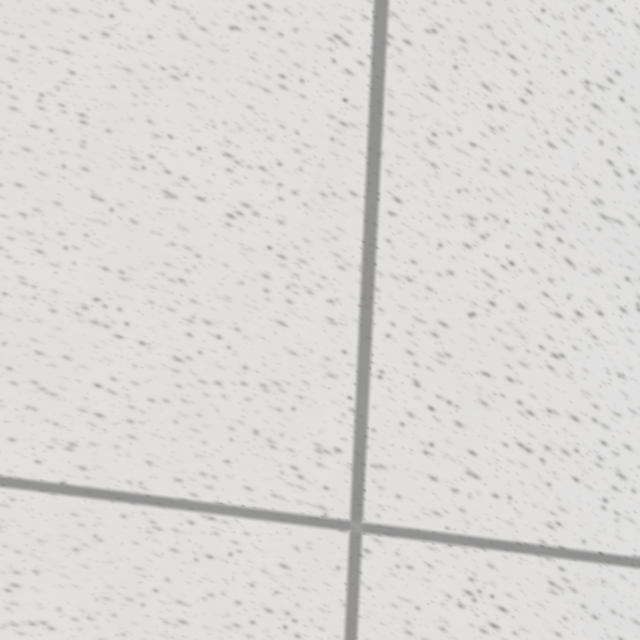
Reproduce this texture procedurally as a WebGL 1 fragment shader.

```glsl
precision highp float;
// Speckled pale ceiling panels divided by soft, slightly tilted grey joints.
uniform vec2 u_resolution;

#define PANEL_PERIOD 1.0
#define JOINT_ORIGIN vec2(0.548, 0.248)
#define JOINT_SLOPE vec2(0.048, -0.128)
#define JOINT_HALF_WIDTH vec2(0.0112, 0.0088)
#define JOINT_BLUR 0.0048
#define SPECK_CELLS 46.0
#define GRAIN_CELLS 82.0
#define SPECK_DEPTH 0.21
#define GRAIN_DEPTH 0.075
#define PANEL_COLOR vec3(0.882, 0.878, 0.873)
#define JOINT_COLOR vec3(0.555, 0.555, 0.553)

vec2 hash2(vec2 p) {
  vec2 q = vec2(dot(p, vec2(127.1, 311.7)), dot(p, vec2(269.5, 183.3)));
  return fract(sin(q) * 43758.55);
}

// Smooth large-scale variation from layered sines, about -1 to 1
float mottle(vec2 p) {
  float a = sin(p.x * 17.0 + 2.3 * sin(p.y * 11.0));
  float b = sin(p.y * 23.0 - p.x * 9.0 + 1.7 * sin(p.x * 19.0));
  float c = sin(p.x * 41.0 + p.y * 37.0 + 2.0 * sin(p.y * 29.0));
  return (a + b + 0.7 * c) / 2.7;
}

// Cellular streaks: one blurred elongated speck per jittered cell
float streaks(vec2 p, float cells, float angle, float seed) {
  vec2 along = vec2(cos(angle), sin(angle));
  vec2 across = vec2(-along.y, along.x);
  vec2 q = p * cells;
  vec2 home = floor(q);
  float total = 0.0;
  for (int j = -1; j <= 1; j++) {
    for (int i = -1; i <= 1; i++) {
      vec2 cell = home + vec2(float(i), float(j));
      vec2 offset = q - cell - hash2(cell + seed);
      vec2 trait = hash2(cell + seed + 57.3);
      vec2 size = vec2(mix(0.2, 0.42, trait.y), mix(0.11, 0.17, trait.x));
      vec2 d = vec2(dot(offset, along), dot(offset, across)) / size;
      total += trait.x * trait.x * exp(-dot(d, d));
    }
  }
  return min(total, 1.2);
}

// Signed distance from the nearest joint in each direction
vec2 jointDistance(vec2 p) {
  vec2 q = p - JOINT_ORIGIN - JOINT_SLOPE * p.yx;
  q = (fract(q / PANEL_PERIOD + 0.5) - 0.5) * PANEL_PERIOD;
  return q / sqrt(1.0 + JOINT_SLOPE * JOINT_SLOPE);
}

void main() {
  vec2 p = gl_FragCoord.xy / u_resolution;

  // Streaks steepen and sharpen towards the upper right
  float angle = -0.27 - 0.38 * p.x - 0.12 * (p.y - 0.5);
  float specks = streaks(p, SPECK_CELLS, angle, 3.0);
  float grain = streaks(p, GRAIN_CELLS, angle, 19.0);
  float patches = mottle(p);
  float contrast = mix(0.75, 1.1, p.x) * (1.0 + 0.25 * patches);

  // Panel surface, a touch warmer on the left
  vec3 color = PANEL_COLOR + mix(vec3(0.002, 0.001, -0.004), vec3(0.0, 0.001, 0.004), p.x);
  color += 0.004 * patches;
  color -= contrast * (SPECK_DEPTH * specks + GRAIN_DEPTH * grain);

  // Joints with faintly uneven edges and tone
  vec2 halfWidth = JOINT_HALF_WIDTH * vec2(0.9 + 0.16 * p.y, 1.0);
  vec2 edge = abs(jointDistance(p)) - halfWidth - 0.0022 * (grain - 0.25);
  vec2 cover = 1.0 - smoothstep(-JOINT_BLUR, JOINT_BLUR, edge);
  float crossing = cover.x * cover.y;
  vec3 jointTone = JOINT_COLOR + 0.05 * crossing + 0.012 * patches;
  jointTone += 0.04 * (0.3 - grain);
  color = mix(color, jointTone, max(cover.x, cover.y) * 0.97);

  gl_FragColor = vec4(clamp(color, 0.0, 1.0), 1.0);
}
```
